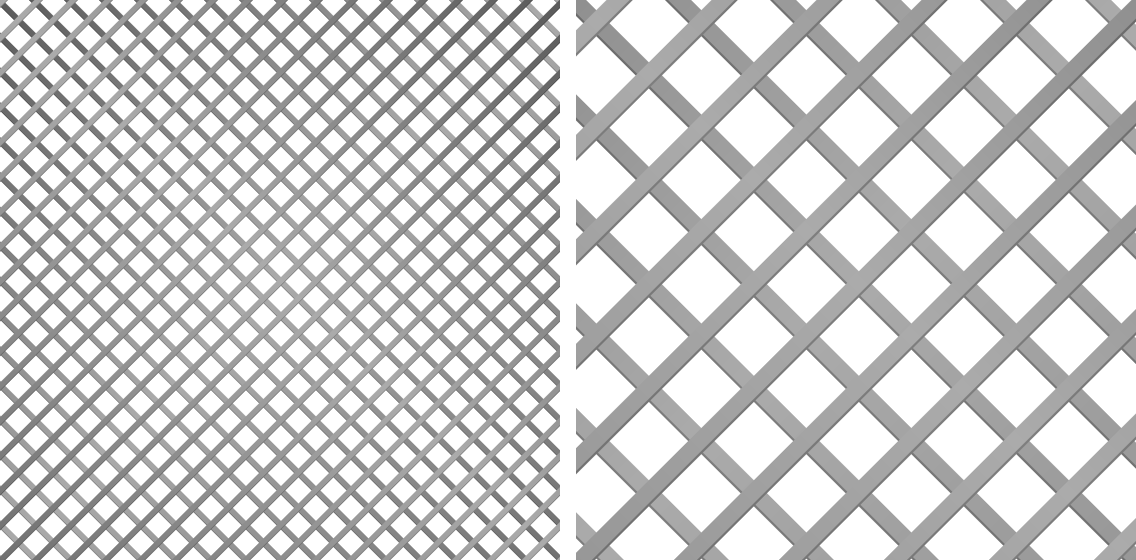
Left, the full canvas; right, a detail of the centre.
Give the GLSL for this pattern, as a WebGL 2 fragment shader.

```glsl
#version 300 es
precision highp float;
// Diagonal lattice of grey metal bars on white, each bar lit at its middle.

#define REPEATS vec2(16.0, 16.08)      // diamonds across and down
#define CROSSING vec2(0.5017, 0.4974)  // one crossing of the lattice
#define BAR_WIDTH 0.25                 // share of the bar spacing
#define EDGE_WIDTH 0.03                // shaded lower edge, same unit
#define EDGE_SHADE 0.74
#define SHADE_MIDDLE 0.67
#define SHADE_TOP_END 0.35
#define SHADE_BOTTOM_END 0.44
#define BACKGROUND vec3(1.0)

uniform vec2 u_resolution;
out vec4 fragColor;

// Grey along a bar: -1 at its bottom end, 0 in the middle, 1 at its top end.
float barShade(float along) {
    float endShade = along > 0.0 ? SHADE_TOP_END : SHADE_BOTTOM_END;
    return mix(SHADE_MIDDLE, endShade, min(abs(along), 1.0));
}

// Paints one family of parallel bars; across grows towards the lower edge.
vec3 paintBars(vec3 under, float across, float along, float pixel) {
    float offset = fract(across + 0.5) - 0.5;
    float halfWidth = 0.5 * BAR_WIDTH;
    float coverage = clamp((halfWidth - abs(offset)) / pixel + 0.5, 0.0, 1.0);
    float edge = clamp((offset - halfWidth + EDGE_WIDTH) / pixel + 0.5, 0.0, 1.0);
    float shade = barShade(along) * mix(1.0, EDGE_SHADE, edge);
    return mix(under, vec3(shade), coverage);
}

void main() {
    vec2 uv = gl_FragCoord.xy / u_resolution;
    vec2 lattice = (uv - CROSSING) * REPEATS;
    float pixel = length(REPEATS / u_resolution);

    // Falling bars first, rising bars laid over them.
    vec3 color = BACKGROUND;
    color = paintBars(color, -lattice.x - lattice.y, uv.y - uv.x, pixel);
    color = paintBars(color, lattice.x - lattice.y, uv.x + uv.y - 1.0, pixel);
    fragColor = vec4(color, 1.0);
}
```
